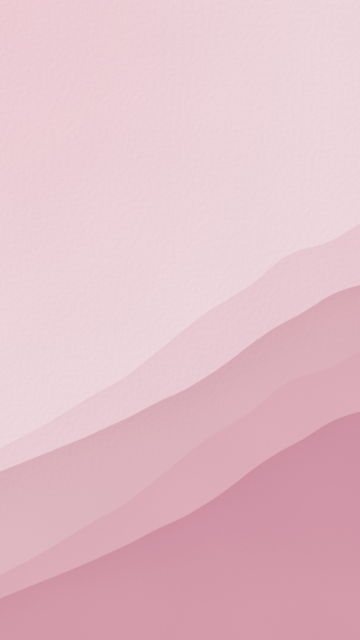
Write a WebGL 1 fragment shader that draws this background.

```glsl
precision highp float;
// Layered pink paper slopes rising to the right under a pale, plastered wall.
// Two ridge outlines, made of softly bent lines, are each used twice at
// different heights; gradient noise gives the faint relief and tint.

uniform vec2 u_resolution;

// Change of slope by "bend", rounded around x = at
float hinge(float x, float at, float bend) {
    float d = x - at;
    return 0.5 * bend * (d + sqrt(d * d + 0.0006));
}

float wavyRidge(float x) {
    return 0.2995 + 0.29 * x
        + hinge(x, 0.12, 0.06) + hinge(x, 0.266, -0.06)
        + hinge(x, 0.345, 0.17) + hinge(x, 0.57, -0.13)
        + hinge(x, 0.706, 0.23) + hinge(x, 0.775, -0.29)
        + hinge(x, 0.835, -0.19) + hinge(x, 0.895, 0.20)
        + hinge(x, 0.95, 0.10);
}

float steadyRidge(float x) {
    return 0.263 + 0.226 * x
        + hinge(x, 0.23, 0.03) + hinge(x, 0.37, 0.06)
        + hinge(x, 0.44, -0.09) + hinge(x, 0.51, 0.125)
        + hinge(x, 0.613, 0.096) + hinge(x, 0.718, -0.082)
        + hinge(x, 0.775, -0.086) + hinge(x, 0.845, 0.118)
        + hinge(x, 0.914, -0.176) + hinge(x, 0.961, -0.088);
}

vec2 gradient(vec2 cell) {
    float angle = 6.2832 * fract(sin(dot(cell, vec2(127.1, 311.7))) * 43758.5);
    return vec2(cos(angle), sin(angle));
}

float noise(vec2 p) {
    vec2 i = floor(p), f = fract(p);
    vec2 s = f * f * f * (f * (f * 6.0 - 15.0) + 10.0);
    vec2 e = vec2(1.0, 0.0);
    float low = mix(dot(gradient(i), f), dot(gradient(i + e), f - e), s.x);
    float high = mix(dot(gradient(i + e.yx), f - e.yx),
                     dot(gradient(i + 1.0), f - 1.0), s.x);
    return mix(low, high, s.y);
}

float plaster(vec2 p) {
    return noise(p * 75.0) + 0.5 * noise(p * 140.0 + 7.0);
}

// Lays a sheet below the ridge, darkened close to its upper edge
vec3 sheet(vec3 under, vec3 paper, float depth, float shade) {
    float soft = 1.1 / u_resolution.y;
    paper -= shade * vec3(0.6, 1.0, 0.9) * exp(-max(depth, 0.0) / 0.05);
    return mix(under, paper, smoothstep(-soft, soft, depth));
}

void main() {
    vec2 uv = gl_FragCoord.xy / u_resolution;
    vec2 p = gl_FragCoord.xy / u_resolution.x;
    float wavy = wavyRidge(uv.x) - uv.y;
    float steady = steadyRidge(uv.x) - uv.y;
    float repeatDrop = 0.198;

    // Wall: rosier toward the upper left corner
    float rose = smoothstep(1.0, 0.0, length((uv - vec2(0.0, 1.0)) * vec2(0.9, 1.3)));
    vec3 color = mix(vec3(0.925, 0.840, 0.862), vec3(0.925, 0.797, 0.829), rose);

    // Sheets from back to front
    color = sheet(color, mix(vec3(0.915, 0.805, 0.835), vec3(0.912, 0.788, 0.822), uv.x),
                  wavy, 0.012);
    color = sheet(color, mix(vec3(0.872, 0.720, 0.755), vec3(0.865, 0.695, 0.735), uv.x),
                  steady, 0.035);
    color = sheet(color, vec3(0.866, 0.680, 0.728), wavy - repeatDrop, 0.012);
    vec3 front = mix(vec3(0.830, 0.610, 0.670), vec3(0.818, 0.592, 0.658),
                     smoothstep(0.05, 0.2, uv.y));
    color = sheet(color, front, steady - repeatDrop, 0.025);

    // Side-lit relief, fainter on the sheets, and a broad uneven tint
    float relief = plaster(p) - plaster(p + vec2(-0.003, 0.003));
    color += relief * mix(0.014, 0.005, smoothstep(0.0, 0.1, steady));
    color += 0.006 * noise(p * 5.0);

    gl_FragColor = vec4(color, 1.0);
}
```
